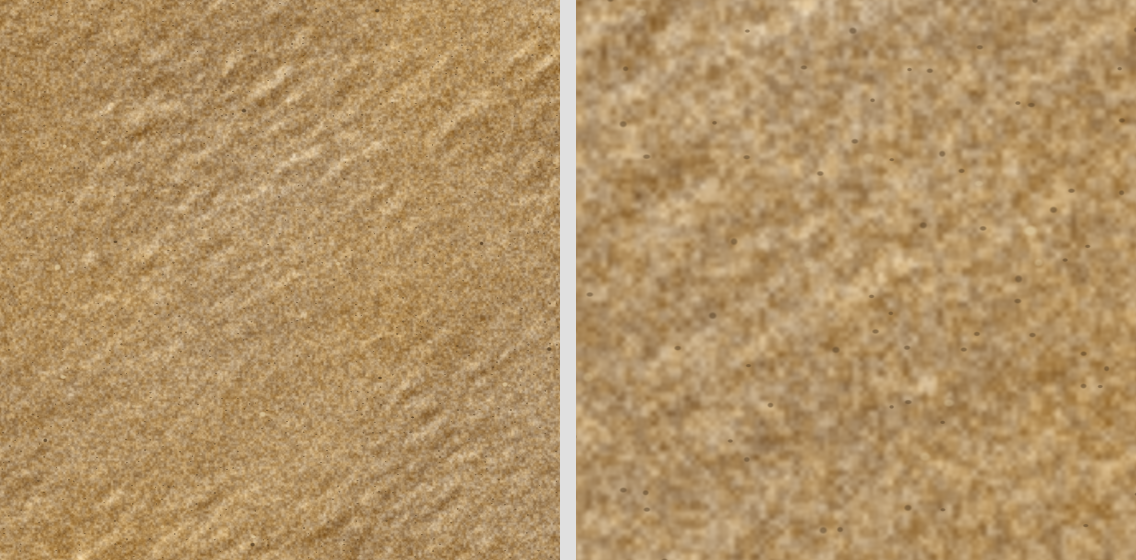
Left: the whole. Right: its middle third, enlarged.
Write a WebGL 1 fragment shader that draws this texture.

```glsl
precision highp float;
uniform vec2 u_resolution;

#define BASE_COLOR vec3(0.692, 0.560, 0.374)
#define LIGHT_SHIFT vec3(0.88, 1.0, 1.06)
#define OCHRE_SHIFT vec3(0.35, -0.02, -0.75)
#define PIT_COLOR vec3(0.33, 0.24, 0.13)
#define CHIP_COLOR vec3(0.87, 0.79, 0.62)
#define RIPPLE_ANGLE 0.68
#define RIPPLE_FREQ vec2(17.0, 42.0)
#define RIPPLE_DEPTH 0.15
#define GRAIN_FREQ 200.0
#define GRAIN_CONTRAST 0.19
#define PATCH_CONTRAST 0.10

float hash(vec2 p) {
  vec3 q = fract(vec3(p.xyx) * 0.1031);
  q += dot(q, q.yzx + 33.33);
  return fract((q.x + q.y) * q.z);
}

// Smooth value noise, centred on zero
float noise(vec2 p) {
  vec2 cell = floor(p);
  vec2 f = fract(p);
  f = f * f * (3.0 - 2.0 * f);
  float low = mix(hash(cell), hash(cell + vec2(1.0, 0.0)), f.x);
  float high = mix(hash(cell + vec2(0.0, 1.0)), hash(cell + 1.0), f.x);
  return mix(low, high, f.y) - 0.5;
}

float fbm(vec2 p) {
  float sum = 0.0;
  float amplitude = 0.6;
  for (int i = 0; i < 4; i++) {
    sum += amplitude * noise(p);
    p = mat2(0.8, 0.6, -0.6, 0.8) * p * 2.03 + 17.3;
    amplitude *= 0.5;
  }
  return sum;
}

// Height of the slanted ripples, in ripple cells
float rippleHeight(vec2 p) {
  return noise(p) + 0.45 * noise(p * 1.9 + 31.7);
}

// Scattered soft dots: one candidate per cell, kept by chance
float specks(vec2 p, float freq, float chance, float radius) {
  p *= freq;
  vec2 cell = floor(p);
  vec2 centre = 0.3 + 0.4 * vec2(hash(cell + 3.1), hash(cell + 57.9));
  float size = radius * freq * mix(0.6, 1.0, hash(cell + 91.3));
  vec2 offset = fract(p) - centre;
  offset.y *= mix(1.0, 1.6, hash(cell + 23.7));
  float dotMask = 1.0 - smoothstep(size * 0.35, size, length(offset));
  return dotMask * step(hash(cell + 139.5), chance);
}

void main() {
  vec2 uv = gl_FragCoord.xy / min(u_resolution.x, u_resolution.y);
  float c = cos(RIPPLE_ANGLE);
  float s = sin(RIPPLE_ANGLE);
  vec2 slanted = vec2(c * uv.x + s * uv.y, c * uv.y - s * uv.x) + 5.0;

  // Broad bands of light, grey and ochre stone
  float lightPatch = fbm(slanted * vec2(2.2, 5.0));
  float ochrePatch = fbm(slanted * vec2(2.6, 4.5) + 43.0);

  // Ripples lit from the upper left, fading in and out
  vec2 warp = 0.012 * vec2(noise(uv * 22.0), noise(uv * 22.0 + 71.0));
  vec2 ripplePoint = (slanted + warp) * RIPPLE_FREQ;
  float slope = rippleHeight(ripplePoint) - rippleHeight(ripplePoint + vec2(0.1, 0.5));
  float strength = clamp(0.75 + 1.3 * noise(uv * 3.7 + 12.0), 0.25, 1.3);
  float relief = RIPPLE_DEPTH * strength * (slope + 0.6 * max(slope, 0.0) - 0.06);

  // Sand grains in three sizes
  float grain = noise(uv * GRAIN_FREQ)
              + 0.55 * noise(uv * GRAIN_FREQ * 1.7 + 19.0)
              + 0.35 * noise(uv * GRAIN_FREQ * 0.45 + 83.0);
  float grainTint = noise(uv * GRAIN_FREQ * 0.7 + 211.0);

  float tone = GRAIN_CONTRAST * grain + relief + PATCH_CONTRAST * lightPatch;
  float ochre = 0.09 * grainTint + 0.10 * ochrePatch;
  vec3 color = BASE_COLOR + tone * LIGHT_SHIFT + ochre * OCHRE_SHIFT;

  // Dark pores, larger pits and pale chips
  color = mix(color, PIT_COLOR, 0.5 * specks(uv, 95.0, 0.07, 0.0030));
  color = mix(color, PIT_COLOR, 0.8 * specks(uv + 3.0, 17.0, 0.035, 0.0055));
  color = mix(color, CHIP_COLOR, 0.45 * specks(uv + 7.0, 60.0, 0.03, 0.0045));
  color = mix(color, CHIP_COLOR, 0.8 * specks(uv + 11.0, 14.0, 0.035, 0.0080));

  gl_FragColor = vec4(clamp(color, 0.0, 1.0), 1.0);
}
```
